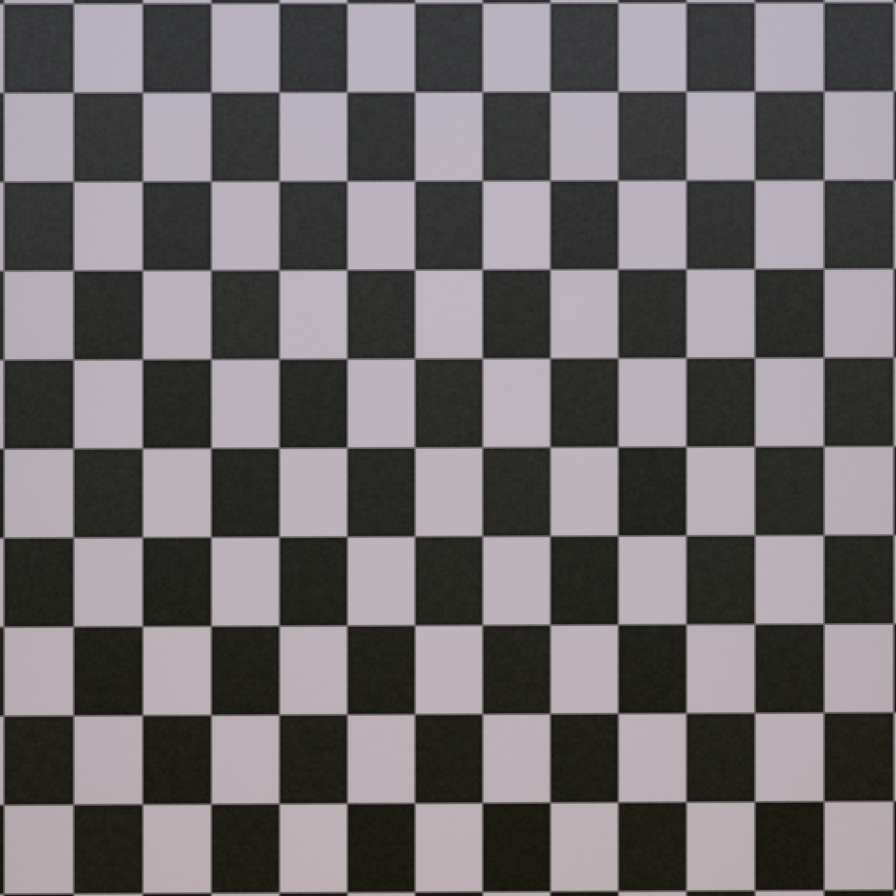
A WebGL 1 fragment shader for this pattern:

```glsl
precision highp float;
// Printed checkerboard of 13 by 10 upright cells, slightly warped by a lens.
// Two soft square waves multiply into the checks; a vertical light gradient,
// darker ink rims, grey seams and gradient noise give the worn print look.

uniform vec2 u_resolution;

const vec2 CELL = vec2(0.0755, 0.0992);    // cell size at the centre
const float COLUMNS = 13.0;
const vec2 ORIGIN = vec2(0.501, 0.0043);   // middle column, lowest seam
const float BARREL = 0.047;                // widening of the outer columns
const float TILT_LOW = 0.0045;             // slope of the rows at the bottom
const float TILT_HIGH = 0.0015;            // slope of the rows at the top
const float SEAM = 0.0020;                 // half width of the blurred seam
const float RIM = 0.0065;                  // width of the darker ink rim
const float RIM_DEPTH = 0.16;
const float INK_GRAIN = 0.040;
const float PAPER_GRAIN = 0.007;
const float CELL_VARIATION = 0.012;

const vec3 PAPER_LOW = vec3(0.730, 0.685, 0.700);
const vec3 PAPER_HIGH = vec3(0.725, 0.703, 0.752);
const vec3 INK_LOW = vec3(0.112, 0.106, 0.078);
const vec3 INK_MID = vec3(0.158, 0.160, 0.145);
const vec3 INK_HIGH = vec3(0.220, 0.224, 0.230);

vec2 hash2(vec2 p) {
  p = vec2(dot(p, vec2(127.1, 311.7)), dot(p, vec2(269.5, 183.3)));
  return fract(sin(p) * 43758.5) * 2.0 - 1.0;
}

float gradientNoise(vec2 p) {
  vec2 i = floor(p);
  vec2 f = p - i;
  vec2 u = f * f * f * (f * (f * 6.0 - 15.0) + 10.0);
  float a = dot(hash2(i), f);
  float b = dot(hash2(i + vec2(1.0, 0.0)), f - vec2(1.0, 0.0));
  float c = dot(hash2(i + vec2(0.0, 1.0)), f - vec2(0.0, 1.0));
  float d = dot(hash2(i + 1.0), f - 1.0);
  return mix(mix(a, b, u.x), mix(c, d, u.x), u.y);
}

// Canvas position to cell coordinates, with barrel widening and row tilt.
vec2 gridCoords(vec2 uv) {
  float dx = uv.x - ORIGIN.x;
  float column = dx * (1.0 - BARREL * dx * dx) / CELL.x + 0.5 * COLUMNS;
  float tilt = mix(TILT_LOW, TILT_HIGH, uv.y) * dx;
  return vec2(column, (uv.y - ORIGIN.y - tilt) / CELL.y);
}

void main() {
  vec2 uv = gl_FragCoord.xy / u_resolution;
  vec2 grid = gridCoords(uv);
  vec2 cell = floor(grid);

  // Distance to the nearest seam on each axis, in canvas units.
  vec2 seamDist = (0.5 - abs(grid - cell - 0.5)) * CELL;
  vec2 blur = max(vec2(SEAM), 0.8 / u_resolution);
  vec2 wave = (1.0 - 2.0 * mod(cell, 2.0)) * smoothstep(vec2(0.0), blur, seamDist);
  float ink = 0.5 - 0.5 * wave.x * wave.y;

  // Mottled grain: broad blotches, fine specks and a slow colour drift.
  float blotch = gradientNoise(uv * 75.0);
  float speck = gradientNoise(uv * 210.0 + 31.0);
  float drift = gradientNoise(uv * 95.0 + 67.0);
  float grain = 0.5 * blotch + 0.7 * speck;
  float cellTone = hash2(cell + 9.0).x * CELL_VARIATION;

  // Paper: cooler at the top, a little dimmer toward the sides.
  vec2 off = uv - 0.5;
  float vignette = 1.02 - 0.16 * off.x * off.x - 0.06 * off.y * off.y;
  vec3 paper = mix(PAPER_LOW, PAPER_HIGH, uv.y) * vignette;
  paper += grain * PAPER_GRAIN + 0.4 * cellTone;

  // Ink: neutral grey at the top, warm near-black at the bottom.
  vec3 inkColor = mix(INK_LOW, INK_MID, smoothstep(0.0, 0.6, uv.y));
  inkColor = mix(inkColor, INK_HIGH, smoothstep(0.45, 1.0, uv.y));
  float rim = 1.0 - smoothstep(0.3 * RIM, RIM, min(seamDist.x, seamDist.y));
  inkColor *= 1.0 - RIM_DEPTH * rim;
  inkColor += grain * INK_GRAIN + cellTone;
  inkColor += drift * INK_GRAIN * vec3(-0.35, 0.30, -0.15);

  gl_FragColor = vec4(clamp(mix(paper, inkColor, ink), 0.0, 1.0), 1.0);
}
```
